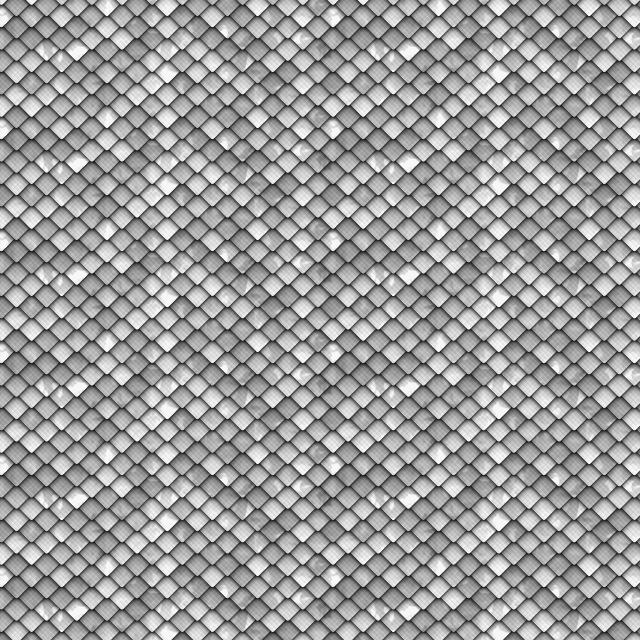
Give the GLSL for this pattern, as a Shadertoy shader.

```glsl
// Overlapping rows of grey square scales, tips down, with shadows, hatching and pale wear.

float hash(vec2 p) {
    return fract(sin(dot(p, vec2(127.1, 311.7))) * 43758.55);
}

// Layered, bent sines: uneven cloudy streaks in about -1..1
float streaks(vec2 p) {
    float sum = 0.0, weight = 0.6;
    for (int i = 0; i < 3; i++) {
        p += 0.5 * sin(p.yx * 1.2 + float(i) * 2.1);
        sum += weight * sin(p.x) * cos(p.y * 0.8);
        p = mat2(1.4, 1.1, -1.1, 1.4) * p;
        weight *= 0.65;
    }
    return sum;
}

float roundedBox(vec2 p, float halfSize, float radius) {
    vec2 q = abs(p) - halfSize + radius;
    return length(max(q, 0.0)) + min(max(q.x, q.y), 0.0) - radius;
}

// Brightness of one scale; local axes run along its edges
float scaleFace(vec2 local, vec2 id, float pixel) {
    float wear = hash(id + 17.3);
    vec2 seed = 40.0 * vec2(hash(id + 5.7), hash(id + 9.1));
    float cloud = streaks(local * 5.5 + seed);
    float face = mix(0.61, 0.92, hash(id + 2.9)) + 0.05 * cloud;

    // Pale patches on the worn scales, dark stains on a few others
    face += 0.2 * smoothstep(0.5, 1.0, wear) * smoothstep(0.1, 0.6, cloud);
    face -= 0.14 * smoothstep(0.35, 0.0, wear) * smoothstep(0.1, 0.7, -cloud);

    // Fine woven hatching, faded out when too small to resolve
    vec2 weave = sin(local * 6.2832 * 8.0);
    return face + 0.03 * (weave.x + 0.6 * weave.y) * smoothstep(0.12, 0.05, pixel);
}

void mainImage(out vec4 fragColor, in vec2 fragCoord) {
    // One unit is the width of a column; tips of successive rows lie rowStep apart
    float columnWidth = 0.0471, rowStep = 0.3715;
    vec2 p = (fragCoord / iResolution.y - vec2(0.4733, 0.4669)) / columnWidth;
    float pixel = 1.0 / (columnWidth * iResolution.y);
    float baseRow = floor(p.y / rowStep);
    float shade = 0.15;

    // Paint from the lowest row up: each row shades, then covers, those below it
    for (int k = -3; k <= 1; k++) {
        float row = baseRow + float(k);
        float shift = 0.5 * mod(row, 2.0);
        float column = floor(p.x - shift + 0.5) + shift;
        vec2 fromCenter = p - vec2(column, row * rowStep + 0.455);
        vec2 local = 0.7071 * vec2(fromCenter.x + fromCenter.y, fromCenter.x - fromCenter.y);
        float outline = roundedBox(local, 0.332, 0.07);

        // The variation repeats every 11 columns and 10 staggered rows
        vec2 id = floor(2.0 * mod(vec2(column, row) + 0.25, vec2(11.0, 10.0)));
        float face = scaleFace(local, id, pixel);
        face += 0.05 * smoothstep(0.1, -0.4, fromCenter.y);

        shade *= 1.0 - 0.86 * exp(-13.0 * max(outline, 0.0));
        shade = mix(shade, face, smoothstep(0.6 * pixel, -0.6 * pixel, outline));
    }
    fragColor = vec4(vec3(clamp(shade, 0.06, 0.97)), 1.0);
}
```
